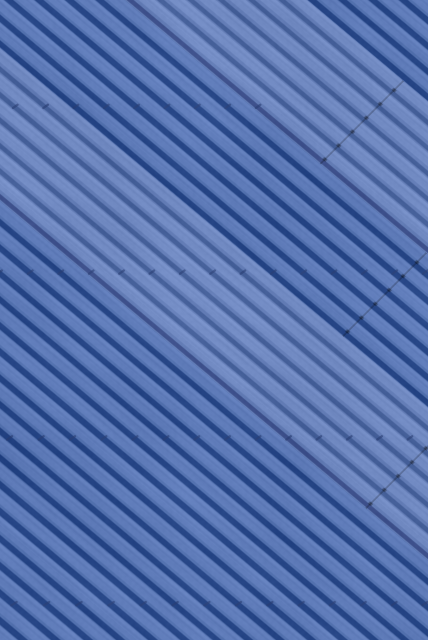
Reproduce this texture procedurally as a Shadertoy shader.

```glsl
// Diagonal corrugated metal cladding: blue sheets of six ribs with two paler sheets.
// A slanted coordinate counts ribs; each rib is shaded by its fractional part,
// then lap seams, rows of screws and faint gradient-noise weathering are added.

#define SLOPE 0.84          // fall of the ribs per unit of width
#define PITCH 0.03984       // vertical distance between ribs
#define ORIGIN 0.3073       // height of rib zero on the left side, from the top
#define SPREAD 1.43         // slight widening of the pitch toward the bottom
#define RIBS 6.0            // ribs per sheet
#define LAP 0.17            // sheet edge, just below a rib's shadow
#define ROW_GAP 0.259       // distance between screw rows
#define ROW_TOP 0.1667      // first screw row, from the top
#define SEAM 1.366          // cross seam of sheet zero
#define SEAM_STEP 0.3047    // shift of the seam from sheet to sheet
#define WEAR 0.022          // strength of the weathering

const vec3 BLUE_FACE = vec3(0.375, 0.487, 0.728);
const vec3 BLUE_SIDE = vec3(0.310, 0.430, 0.670);
const vec3 BLUE_SHADE = vec3(0.145, 0.268, 0.520);
const vec3 PALE_FACE = vec3(0.447, 0.545, 0.765);
const vec3 PALE_SIDE = vec3(0.375, 0.475, 0.700);
const vec3 PALE_SHADE = vec3(0.265, 0.370, 0.595);

float hash(float n) { return fract(sin(n * 91.73) * 4373.5); }

vec2 gradient(vec2 cell) {
    float a = 6.2832 * hash(dot(cell, vec2(1.0, 57.3)));
    return vec2(cos(a), sin(a));
}

float gradientNoise(vec2 p) {
    vec2 i = floor(p), f = fract(p);
    vec2 w = f * f * f * (f * (f * 6.0 - 15.0) + 10.0);
    vec2 e = vec2(0.0, 1.0);
    float low = mix(dot(gradient(i), f), dot(gradient(i + e.yx), f - e.yx), w.x);
    float high = mix(dot(gradient(i + e.xy), f - e.xy), dot(gradient(i + e.yy), f - e.yy), w.x);
    return mix(low, high, w.y);
}

float segmentDistance(vec2 p, vec2 a, vec2 b) {
    vec2 d = b - a;
    return length(p - a - d * clamp(dot(p - a, d) / dot(d, d), 0.0, 1.0));
}

// Soft-edged stripe from lo to hi.
float stripe(float x, float lo, float hi, float soft) {
    return smoothstep(lo - soft, lo + soft, x) - smoothstep(hi - soft, hi + soft, x);
}

void mainImage(out vec4 fragColor, in vec2 fragCoord) {
    float px = 1.0 / iResolution.y;
    vec2 q = vec2(fragCoord.x * px, 1.0 - fragCoord.y * px);

    // Rib coordinate, growing downward
    float drop = q.y - SLOPE * q.x - ORIGIN;
    float below = max(drop, 0.0);
    float ribs = drop / PITCH - SPREAD * below * below;
    float rib = round(ribs);
    float f = ribs - rib;
    float sheet = ceil((ribs - LAP) / RIBS);
    float soft = max(0.035, 0.7 * px / PITCH);

    // Two pale sheets, with a blue one between them
    float pale = 0.0;
    for (int i = 0; i < 2; i++) {
        float middle = LAP - RIBS * (0.5 + 2.0 * float(i));
        pale += smoothstep(-soft, soft, 0.5 * RIBS - abs(ribs - middle));
    }

    // Rib profile: lit face, sloping side and dark groove
    float tone = hash(rib) - 0.5;
    float grooveHalf = mix(0.145, 0.115, pale) + 0.015 * tone;
    float side = stripe(f, -0.28, 0.18, soft * 1.3);
    float groove = stripe(f, -grooveHalf, grooveHalf, soft * 1.3);
    vec3 color = mix(BLUE_FACE, PALE_FACE, pale);
    color += 0.018 * stripe(f, 0.20, 0.32, soft) - 0.016 * stripe(f, 0.36, 0.44, soft);
    color = mix(color, mix(BLUE_SIDE, PALE_SIDE, pale), 0.85 * side);
    color = mix(color, mix(BLUE_SHADE, PALE_SHADE, pale), groove);

    // Warmer, darker groove where a pale sheet laps over a blue one
    float lapRib = 1.0 - min(abs(rib * (rib + 12.0)), 1.0);
    color = mix(color, vec3(0.235, 0.295, 0.530), 0.7 * groove * lapRib);

    // Cross seams, darkest at the ribs
    float seam = abs(q.x + q.y - SEAM - SEAM_STEP * sheet) * 0.7071;
    float seamLine = 1.0 - smoothstep(0.0004, 0.0008 + px, seam);
    float seamMark = (1.0 - smoothstep(0.002, 0.003 + px, seam)) * stripe(f, -0.24, -0.08, soft);
    color *= 1.0 - 0.20 * seamLine - 0.28 * seamMark;

    // Screws: short slanted ticks where the rows cross the ribs
    float v = q.y - ROW_TOP;
    v -= ROW_GAP * round(v / ROW_GAP);
    vec2 local = vec2((v - f * PITCH) / SLOPE, v);
    float tick = segmentDistance(local, vec2(-0.002, 0.002), vec2(0.005, -0.003));
    float screw = (1.0 - smoothstep(0.0008, 0.0012 + px, tick)) * step(-12.5, ribs);
    color = mix(color, vec3(0.17, 0.25, 0.46), 0.6 * screw);

    // Weathering: broad patches, streaks along the ribs and fine grain
    float along = q.x + SLOPE * q.y;
    float wear = gradientNoise(q * 5.0) + gradientNoise(vec2(along * 9.0, ribs * 3.0));
    wear += 0.6 * gradientNoise(q * 170.0);
    color += WEAR * wear + 0.012 * tone;

    fragColor = vec4(clamp(color, 0.0, 1.0), 1.0);
}
```
